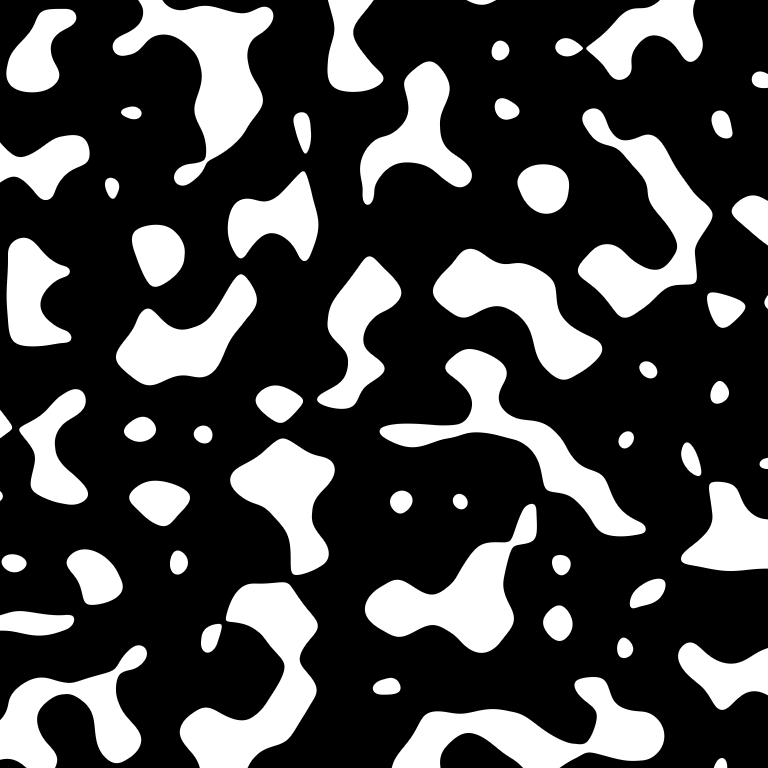
Write a Shadertoy shader that draws this pattern.

```glsl
const float CELLS = 12.0;        // noise cells across the canvas height
const float THRESHOLD = 0.125;   // noise level where a blob begins
const float EDGE_PIXELS = 1.0;   // width of the smoothed outline
const uint SEED = 37u;
const vec3 GROUND = vec3(0.0);
const vec3 BLOB = vec3(1.0);
const float TAU = 6.28319;

// Integer hash of a lattice point, returned in 0..1
float hash(ivec2 cell) {
    uvec2 v = uvec2(cell + 64) + SEED;
    v = v * 1664525u + 1013904223u;
    v.x += v.y * 1664525u;
    v.y += v.x * 1664525u;
    v ^= v >> 16u;
    v.x += v.y * 1664525u;
    v.y += v.x * 1664525u;
    v ^= v >> 16u;
    return float(v.x & 0xffffu) / 65536.0;
}

// Slope contributed by one lattice corner: a random unit vector
float corner(ivec2 cell, vec2 offset) {
    float angle = TAU * hash(cell);
    return dot(vec2(cos(angle), sin(angle)), offset);
}

// Gradient noise with quintic blending
float gradientNoise(vec2 p) {
    ivec2 cell = ivec2(floor(p));
    vec2 f = fract(p);
    vec2 blend = f * f * f * (f * (f * 6.0 - 15.0) + 10.0);
    float bottom = mix(corner(cell, f),
                       corner(cell + ivec2(1, 0), f - vec2(1.0, 0.0)), blend.x);
    float top = mix(corner(cell + ivec2(0, 1), f - vec2(0.0, 1.0)),
                    corner(cell + ivec2(1, 1), f - vec2(1.0, 1.0)), blend.x);
    return mix(bottom, top, blend.y);
}

void mainImage(out vec4 fragColor, in vec2 fragCoord) {
    vec2 p = CELLS * fragCoord / iResolution.y;
    float level = gradientNoise(p) - THRESHOLD;

    // Level change per pixel, from forward differences
    float pixel = CELLS / iResolution.y;
    vec2 change = vec2(gradientNoise(p + vec2(pixel, 0.0)),
                       gradientNoise(p + vec2(0.0, pixel))) - THRESHOLD - level;
    float edge = EDGE_PIXELS * max(length(change), 0.05 * pixel);

    float coverage = clamp(level / edge + 0.5, 0.0, 1.0);
    fragColor = vec4(mix(GROUND, BLOB, coverage), 1.0);
}
```
